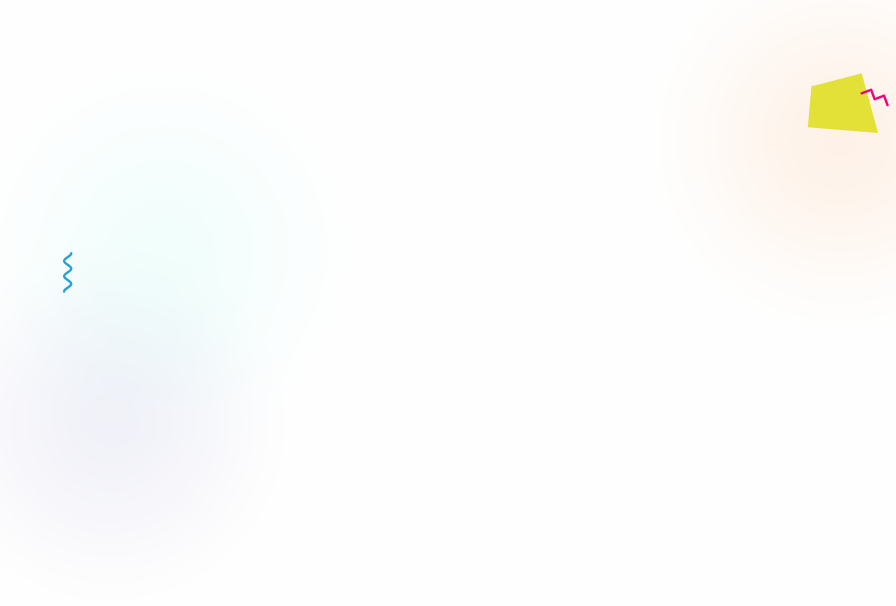
A Shadertoy shader for this background:

```glsl
// Pale backdrop with soft colour glows, a yellow quad and two small squiggles.

// Distance to the segment from a to b
float segment(vec2 p, vec2 a, vec2 b) {
    vec2 ap = p - a, ab = b - a;
    return length(ap - ab * clamp(dot(ap, ab) / dot(ab, ab), 0.0, 1.0));
}

// Signed distance to the side of the line a-b, positive on its left
float leftOf(vec2 p, vec2 a, vec2 b) {
    vec2 dir = normalize(b - a);
    return dot(p - a, vec2(-dir.y, dir.x));
}

// Soft round falloff, one at the centre
float glow(vec2 p, vec2 centre, float radius) {
    return smoothstep(radius, 0.0, length(p - centre));
}

// Point on the wavy line, t from 0 at the top to 1 at the bottom
vec2 wave(float t) {
    return vec2(0.1117 + 0.0058 * cos(t * 15.708), mix(0.582, 0.519, t));
}

void mainImage(out vec4 fragColor, in vec2 fragCoord) {
    vec2 p = fragCoord / iResolution.y;
    float px = 1.0 / iResolution.y;

    // White ground tinted by the glows
    vec3 color = vec3(0.998);
    color *= mix(vec3(1.0), vec3(0.950, 1.0, 0.990), glow(p, vec2(0.27, 0.587), 0.36));
    color *= mix(vec3(1.0), vec3(0.948, 0.950, 0.977), glow(p, vec2(0.18, 0.30), 0.35));
    color *= mix(vec3(1.0), vec3(1.0, 0.950, 0.912), glow(p, vec2(1.387, 0.77), 0.36));

    // Yellow quad, corners anticlockwise
    vec2 topLeft = vec2(1.339, 0.8575), bottomLeft = vec2(1.333, 0.790);
    vec2 bottomRight = vec2(1.449, 0.7805), topRight = vec2(1.422, 0.879);
    float inside = min(
        min(leftOf(p, topLeft, bottomLeft), leftOf(p, bottomLeft, bottomRight)),
        min(leftOf(p, bottomRight, topRight), leftOf(p, topRight, topLeft)));
    color = mix(color, vec3(0.89, 0.88, 0.22), clamp(0.5 + inside / px, 0.0, 1.0));

    // Pink zigzag of alternating steps
    float zigzag = 1.0;
    vec2 across = vec2(0.0155, 0.0058), down = vec2(0.0058, -0.0155);
    for (int i = 0; i < 2; i++) {
        vec2 start = vec2(1.422, 0.846) + float(i) * (across + down);
        zigzag = min(zigzag, segment(p, start, start + across));
        zigzag = min(zigzag, segment(p, start + across, start + across + down));
    }
    color = mix(color, vec3(0.89, 0.04, 0.48), clamp(0.5 + (0.002 - zigzag) / px, 0.0, 1.0));

    // Blue wavy line from short segments
    float squiggle = 1.0;
    for (int i = 0; i < 40; i++) {
        squiggle = min(squiggle, segment(p, wave(float(i) / 40.0), wave(float(i + 1) / 40.0)));
    }
    color = mix(color, vec3(0.16, 0.63, 0.84), clamp(0.5 + (0.002 - squiggle) / px, 0.0, 1.0));

    fragColor = vec4(color, 1.0);
}
```
